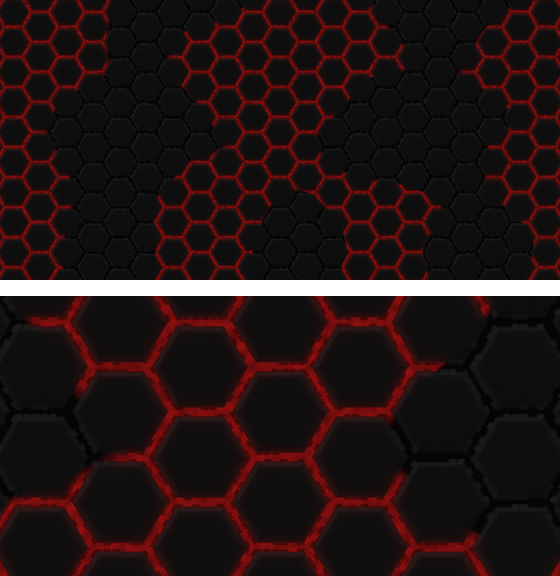
Top, the full canvas; bottom, a detail of the centre.
Write a Shadertoy shader that draws this pattern.

```glsl
// Dark bevelled hexagon tiles with chipped seams, some of them glowing red.
// A staggered lattice gives the seam distance; drifting waves plus gradient
// noise decide which seams are lit.
#define PITCH vec2(0.0952, 0.1073)  // column and row spacing, canvas height = 1
#define ORIGIN vec2(0.0, 0.5286)    // centre of the middle tile
#define SEAM 0.050                  // half seam width, in rows
#define GLOW_REACH 0.055
#define GLOW_LEVEL 0.20
#define CHIPS 11.0                  // chips per row length along a seam
#define PATCH_SCALE 4.5
#define PATCH_ROUGH 0.8
#define TILE vec3(0.054, 0.055, 0.056)
#define GAP vec3(0.020)
#define HOT vec3(0.47, 0.052, 0.052)

const float TAU = 6.2831853;
const float ROOT3 = 1.7320508;

float hash(vec2 p) {
    p = fract(p * vec2(0.1031, 0.1137));
    p += dot(p, p.yx + 33.33);
    return fract((p.x + p.y) * p.x * 17.3);
}

float cornerSlope(vec2 cell, vec2 offset) {
    float a = TAU * hash(cell + 71.0);
    return dot(vec2(cos(a), sin(a)), offset);
}

float gradientNoise(vec2 p) {
    vec2 i = floor(p), f = fract(p), e = vec2(1.0, 0.0);
    vec2 w = f * f * f * (f * (f * 6.0 - 15.0) + 10.0);
    float low = mix(cornerSlope(i, f), cornerSlope(i + e.xy, f - e.xy), w.x);
    float high = mix(cornerSlope(i + e.yx, f - e.yx), cornerSlope(i + 1.0, f - 1.0), w.x);
    return mix(low, high, w.y);
}

// Offset from the nearest centre of the staggered lattice
vec2 hexOffset(vec2 g) {
    vec2 period = vec2(ROOT3, 1.0);
    vec2 a = mod(g + 0.5 * period, period) - 0.5 * period;
    vec2 b = mod(g, period) - 0.5 * period;
    return dot(a, a) < dot(b, b) ? a : b;
}

// Strength of the red light: two broad columns above, three below
float litAmount(vec2 p) {
    float drift = 0.1 * p.y * p.y + 0.1 * pow(max(p.y, 0.0), 8.0) - 0.06;
    float upper = cos(TAU * (p.x - drift));
    float lower = cos(1.5 * TAU * (p.x + 0.95));
    float wave = mix(lower, upper, smoothstep(0.15, 0.5, p.y));
    float bands = 0.65 * cos(TAU * (p.y - 0.8) / 0.6) * smoothstep(0.1, 0.6, p.y);
    float rough = PATCH_ROUGH * gradientNoise(p * PATCH_SCALE + 20.0);
    return smoothstep(-0.05, 0.05, wave + bands + rough + 0.05);
}

void mainImage(out vec4 fragColor, in vec2 fragCoord) {
    vec2 p = (fragCoord - vec2(0.5 * iResolution.x, 0.0)) / iResolution.y;
    vec2 g = (p - ORIGIN) / PITCH * vec2(0.5 * ROOT3, 1.0);
    float aa = 0.6 / (iResolution.y * PITCH.y);

    // Nearest of the six sides: distance to it and position along it
    vec2 q = hexOffset(g);
    vec2 id = round((g - q) * vec2(2.0 / ROOT3, 2.0));
    vec2 side = vec2(0.0);
    float reach = -1.0, face = 0.0;
    for (int k = 0; k < 6; k++) {
        float a = TAU * (float(k) + 0.5) / 6.0;
        vec2 n = vec2(cos(a), sin(a));
        if (dot(q, n) > reach) {
            reach = dot(q, n);
            side = n;
            face = float(k);
        }
    }
    float d = 0.5 - reach;
    float along = dot(q, vec2(-side.y, side.x)) * CHIPS;

    // Broken chips lining the seam
    float pick = hash(id * 7.0 + vec2(floor(along) + 90.0, face * 13.0 + 120.0));
    float ends = 0.5 - abs(fract(along) - 0.5);
    float chip = step(0.45, pick) * smoothstep(0.0, aa * CHIPS + 0.05, ends);
    chip *= smoothstep(0.022 - aa, 0.022 + aa, d) * (1.0 - smoothstep(0.078 - aa, 0.078 + aa, d));

    // Tile face with a bevel lit from the upper left
    float grain = gradientNoise(g * 9.0 + 40.0);
    float facing = dot(side, normalize(vec2(-0.5, 0.85)));
    float bevel = smoothstep(SEAM, 0.075, d) * (1.0 - smoothstep(0.085, 0.13, d));
    vec3 tile = TILE + 0.008 * q.y + 0.003 * grain + bevel * (0.014 + 0.022 * facing);

    // Seams: dark gap with grey chips, or red light with dim chips
    float seam = 1.0 - smoothstep(SEAM - aa, SEAM + aa, d);
    float lit = litAmount(p);
    vec3 color = mix(tile, GAP, seam);
    color = mix(color, vec3(0.095 + 0.025 * facing), 0.75 * chip * (1.0 - 0.6 * lit));
    color.r += lit * GLOW_LEVEL * exp(-max(d - 0.03, 0.0) / GLOW_REACH);
    vec3 hot = HOT * (1.0 + 0.4 * grain) * (1.0 - 0.4 * chip);
    color = mix(color, hot, seam * lit);

    fragColor = vec4(clamp(color, 0.0, 1.0), 1.0);
}
```
